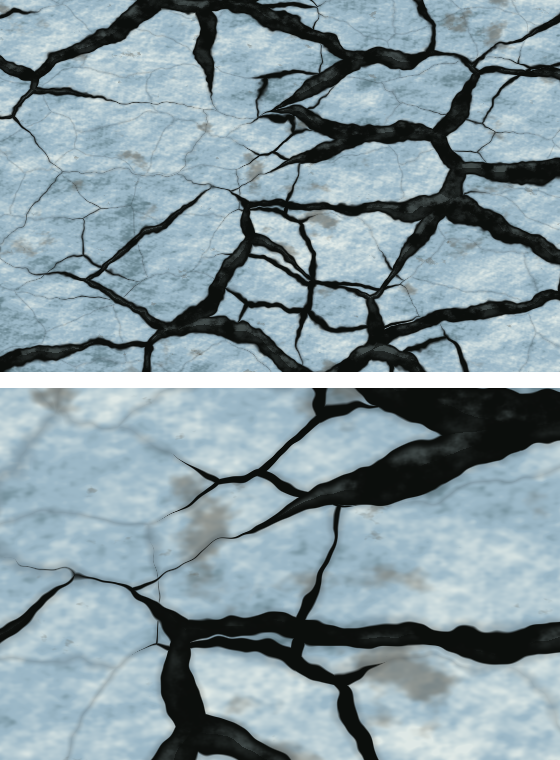
Top, the full canvas; bottom, a detail of the centre.
This texture is drawn by a WebGL 2 fragment shader. Its source:

```glsl
#version 300 es
precision highp float;

#define PLATE_SCALE vec2(2.4, 4.0)
#define HAIR_SCALE vec2(4.6, 7.0)
#define CRACK_WIDTH 0.029
#define HAIR_WIDTH 0.010
#define JITTER 0.92
#define RELIEF 1.4
#define SHADOW vec3(0.045, 0.055, 0.048)
#define DIRT vec3(0.29, 0.33, 0.33)
#define CLAY_DARK vec3(0.40, 0.51, 0.55)
#define CLAY_MID vec3(0.61, 0.72, 0.78)
#define CLAY_LIGHT vec3(0.87, 0.91, 0.90)
#define STAIN vec3(0.40, 0.40, 0.37)

uniform vec2 u_resolution;
out vec4 fragColor;

float hash(vec2 p) {
    return fract(sin(dot(p, vec2(127.1, 311.7))) * 43758.5453);
}

vec2 hash2(vec2 p) {
    return vec2(hash(p), hash(p + 57.3));
}

float noise(vec2 p) {
    vec2 i = floor(p), f = fract(p);
    f = f * f * (3.0 - 2.0 * f);
    return mix(mix(hash(i), hash(i + vec2(1, 0)), f.x),
               mix(hash(i + vec2(0, 1)), hash(i + vec2(1, 1)), f.x), f.y);
}

float fbm(vec2 p) {
    float sum = 0.0, amp = 0.5;
    for (int i = 0; i < 5; i++) {
        sum += amp * noise(p);
        p = mat2(1.7, 1.1, -1.1, 1.7) * p + 3.7;
        amp *= 0.56;
    }
    return sum / 1.07;
}

// Bends the crack lines: broad curves plus jagged detail
vec2 warp(vec2 p) {
    vec2 offset = vec2(0.0);
    float freq = 5.0, amp = 0.085;
    for (int i = 0; i < 4; i++) {
        offset += amp * (vec2(noise(p * freq), noise(p * freq + 31.7)) - 0.5);
        freq *= 2.6;
        amp *= 0.38;
    }
    return p + offset;
}

vec2 cellPoint(vec2 cell) {
    return 0.5 + JITTER * (hash2(cell) - 0.5);
}

// x: distance to the nearest cell border in canvas units, y: vertical part of its normal
vec2 cellBorder(vec2 p, vec2 scale) {
    vec2 q = p * scale, base = floor(q), f = fract(q);
    vec2 nearest = vec2(0.0);
    float best = 1e3;
    for (int y = -1; y <= 1; y++)
    for (int x = -1; x <= 1; x++) {
        vec2 g = vec2(x, y), r = g + cellPoint(base + g) - f;
        if (dot(r, r) < best) { best = dot(r, r); nearest = r; }
    }
    vec2 border = vec2(1e3, 0.0);
    for (int y = -2; y <= 2; y++)
    for (int x = -2; x <= 2; x++) {
        vec2 g = vec2(x, y), r = g + cellPoint(base + g) - f;
        vec2 gap = r - nearest;
        if (dot(gap, gap) < 1e-5) continue;
        vec2 n = normalize(gap);
        float d = dot(0.5 * (r + nearest), n) / length(n * scale);
        if (d < border.x) border = vec2(d, n.y);
    }
    return border;
}

// Sunlit clay: fine relief, broad tone changes and brown stains
vec3 claySurface(vec2 p) {
    vec2 q = p * vec2(11.0, 18.0);
    float height = fbm(q);
    float slope = height - fbm(q + vec2(-0.05, 0.11));
    float tone = 0.53 + RELIEF * slope + 0.9 * (height - 0.5);
    tone += 0.25 * (noise(p * 2.5 + 8.0) - 0.5) + 0.16 * (noise(p * vec2(150.0, 210.0)) - 0.5);
    tone = clamp(tone, 0.0, 1.0);
    vec3 clay = mix(CLAY_DARK, CLAY_MID, smoothstep(0.0, 0.5, tone));
    clay = mix(clay, CLAY_LIGHT, max(0.0, tone - 0.5) * 2.0);
    float stain = smoothstep(0.66, 0.82, fbm(p * vec2(9.0, 14.0) + 40.0));
    float pit = smoothstep(0.74, 0.84, fbm(p * vec2(24.0, 40.0) + 71.0));
    return mix(clay, STAIN, 0.6 * stain + 0.4 * pit);
}

void main() {
    vec2 p = gl_FragCoord.xy / u_resolution.y;
    float edge = 1.2 / u_resolution.y;

    // Mild foreshortening toward the top
    vec2 ground = vec2(p.x, p.y * (0.9 + 0.2 * p.y));
    vec2 bent = warp(ground);

    // Wide cracks open and close along their length; hairlines fade out
    vec2 border = cellBorder(bent + 5.0, PLATE_SCALE);
    float open = smoothstep(0.15, 0.75, noise(p * 3.2 + 12.0));
    float chips = 0.007 * (noise(p * 38.0) - 0.5);
    float depth = CRACK_WIDTH * open + chips * open - 0.0015 - border.x;
    float hairOpen = smoothstep(0.48, 0.8, noise(p * 4.0 + 23.0));
    float hair = HAIR_WIDTH * hairOpen - 0.0025 - cellBorder(bent + 17.0, HAIR_SCALE).x;
    float crack = smoothstep(-edge, edge, max(depth, hair));

    // Rubble shows on the far wall and in the widest gaps
    float rubble = smoothstep(0.38, 0.75, fbm(p * vec2(26.0, 34.0)));
    float wall = smoothstep(0.1, -0.7, border.y);
    float litDirt = rubble * smoothstep(0.002, 0.012, depth) * (0.35 + 0.5 * wall);
    vec3 inside = mix(SHADOW, DIRT, litDirt);

    // Plates darken slightly along their broken rims
    float rim = smoothstep(-0.009, 0.0, max(depth, hair));
    vec3 clay = claySurface(p) * (1.0 - 0.16 * rim);
    fragColor = vec4(mix(clay, inside, crack), 1.0);
}
```
